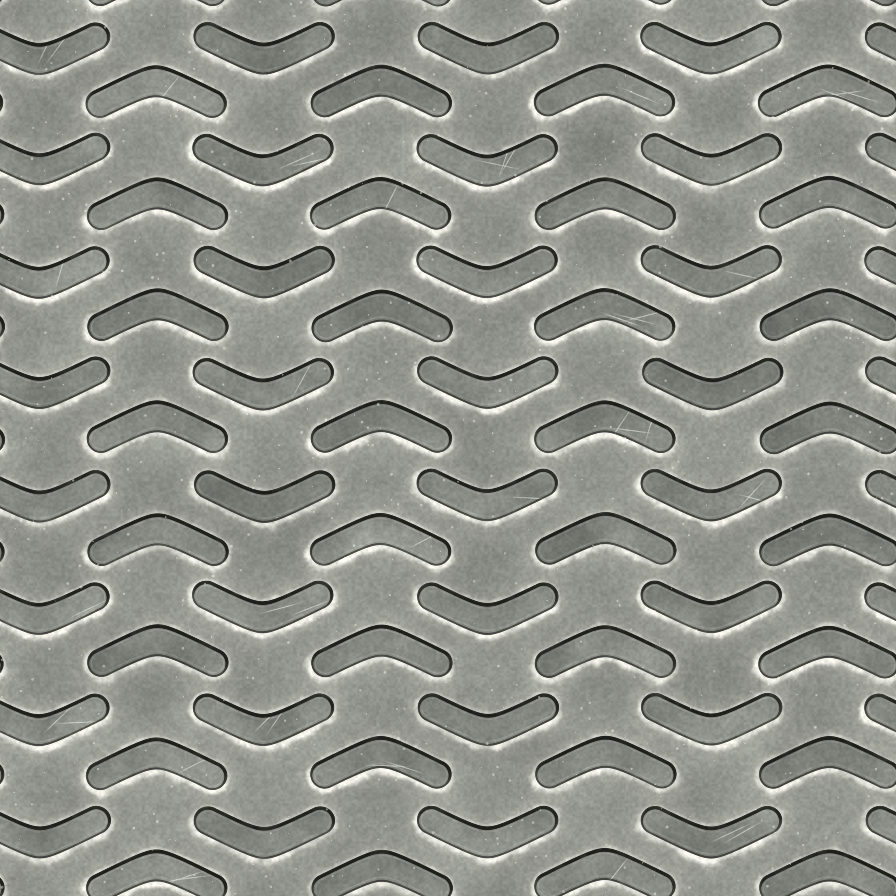
Reproduce this texture procedurally as a Shadertoy shader.

```glsl
// Worn grey metal plate pressed with rows of bent slots: 4 columns by 8 rows of
// V shapes interleaved with as many carets. Each slot is a mirrored segment
// distance, shaded by its edge normal; wrapped noise adds grain, chips and scratches.

const vec2 REPEATS = vec2(4.0, 8.0);
const vec2 PITCH = vec2(1.0, 0.5);        // slot spacing, in column widths
const vec2 ARM_END = vec2(0.258, -0.131); // centre of the rounded tip
const float RADIUS = 0.061;
const float BEND = 0.062;                 // softness of the middle corner

const vec3 PLATE = vec3(0.545, 0.555, 0.527);
const vec3 FLOOR = vec3(0.52, 0.53, 0.503);
const vec3 SHINE = vec3(0.96, 0.96, 0.925);
const vec3 GROOVE = vec3(0.1, 0.1, 0.085);

float hash(vec2 p) {
    vec3 q = fract(vec3(p.xyx) * 0.1031);
    q += dot(q, q.yzx + 33.33);
    return fract((q.x + q.y) * q.z);
}

// Value noise that wraps after freq lattice steps
float noise(vec2 uv, float freq) {
    vec2 p = uv * freq, i = floor(p), f = fract(p);
    f = f * f * (3.0 - 2.0 * f);
    vec2 a = mod(i, freq), b = mod(i + 1.0, freq);
    return mix(mix(hash(a), hash(vec2(b.x, a.y)), f.x),
               mix(hash(vec2(a.x, b.y)), hash(b), f.x), f.y);
}

float fbm(vec2 uv, float freq) {
    float sum = 0.0, amp = 0.5;
    for (int i = 0; i < 4; i++) {
        sum += amp * noise(uv, freq);
        freq *= 2.0;
        amp *= 0.5;
    }
    return sum / 0.9375;
}

float stroke(float d, float halfWidth, float px) {
    return 1.0 - smoothstep(halfWidth - px * 0.5, halfWidth + px * 0.5, abs(d));
}

// Signed distance to a caret; flip = -1 turns it into a V
float slotDistance(vec2 p, float flip) {
    p = vec2(sqrt(p.x * p.x + BEND * BEND), p.y * flip - 0.078);
    float t = clamp(dot(p, ARM_END) / dot(ARM_END, ARM_END), 0.0, 1.0);
    return length(p - ARM_END * t) - RADIUS;
}

// Fine straight scratches
float scratches(vec2 p, vec2 id, float px) {
    float mark = 0.0;
    for (float i = 0.0; i < 3.0; i++) {
        float h = hash(id + i * 7.3 + 2.0), k = hash(id * 1.7 + i * 3.1 + 11.0);
        float angle = mix(-0.4, 1.3, h);
        vec2 along = vec2(cos(angle), sin(angle));
        vec2 q = p - vec2(k - 0.5, (h - 0.5) * 0.1) * 0.45;
        float fade = 1.0 - smoothstep(0.02, 0.12, abs(dot(q, along)));
        float across = dot(q, vec2(-along.y, along.x));
        mark += stroke(across, 0.0025, px) * fade * step(0.55, k);
    }
    return min(mark, 1.0);
}

// Lays one lattice of slots over the plate
vec3 addSlots(vec3 color, vec2 uv, vec2 origin, float flip, float px) {
    vec2 q = uv * REPEATS.x - origin;
    vec2 cell = floor(q / PITCH + 0.5);
    vec2 id = mod(cell, REPEATS) + (flip + 2.0) * 17.0;
    float wear = hash(id);
    vec2 p = q - cell * PITCH + (vec2(wear, hash(id + 5.0)) - 0.5) * 0.01;

    float d = slotDistance(p, flip), e = 0.004;
    vec2 slope = vec2(slotDistance(p + vec2(e, 0.0), flip), slotDistance(p + vec2(0.0, e), flip)) - d;
    vec2 normal = slope / max(length(slope), 0.0001);
    float shadeSide = smoothstep(-0.7, 0.8, dot(normal, vec2(0.35, 0.93)));

    // Polished lip: a tight bright rim inside a faint ragged glow
    float ragged = fbm(uv, 72.0);
    float outside = max(d - 0.006, 0.0);
    float rimWidth = mix(0.021, 0.012, shadeSide) * (0.4 + 1.2 * ragged);
    float rim = exp(-pow(outside / rimWidth, 2.0)) * mix(0.9, 0.5, shadeSide);
    float glow = exp(-outside / 0.034) * mix(0.42, 0.25, shadeSide);
    float lip = max(rim, glow) * (0.45 + 1.1 * ragged) * mix(0.85, 1.15, wear);
    color = mix(color, SHINE, clamp(lip, 0.0, 1.0));

    // Recessed floor with stains, upper shadow, lower sheen and scratches
    float stain = fbm(uv, 20.0) - 0.5;
    vec3 bed = FLOOR * (1.0 + 0.4 * stain + 0.12 * (wear - 0.5) + 0.1 * p.x);
    bed *= 1.0 - 0.22 * shadeSide * exp(min(d, 0.0) / 0.014);
    bed = mix(bed, SHINE, 0.28 * ragged * stroke(d + 0.017, 0.003, px * 1.5));
    bed = mix(bed, SHINE, 0.5 * scratches(p, id, px) * step(0.55, wear));
    color = mix(color, bed, 1.0 - smoothstep(-px * 0.5, px * 0.5, d));

    // Dark groove line, heavier on the upper right
    float groove = stroke(d + 0.003, mix(0.0043, 0.0075, shadeSide), px);
    return mix(color, GROOVE, groove * mix(0.62, 0.95, shadeSide) * min(0.7 + 0.6 * ragged, 1.0));
}

// Tiny bright chips scattered on a jittered grid
float chips(vec2 uv, float freq, float density) {
    vec2 i = floor(uv * freq);
    vec2 offset = vec2(hash(i + 31.0), hash(i + 57.0)) * 0.5 + 0.25;
    float size = 0.1 + 0.25 * hash(i + 83.0);
    float dotMask = 1.0 - smoothstep(size * 0.4, size, length(fract(uv * freq) - offset));
    return dotMask * step(1.0 - density, hash(i));
}

void mainImage(out vec4 fragColor, in vec2 fragCoord) {
    vec2 uv = fragCoord / iResolution.xy;
    float px = REPEATS.x / min(iResolution.x, iResolution.y);

    float cloud = fbm(uv, 12.0) - 0.5;
    vec3 color = PLATE * (1.0 + 0.24 * cloud);
    color = addSlots(color, uv, vec2(0.176, 0.286), -1.0, px);
    color = addSlots(color, uv, vec2(0.701, 0.091), 1.0, px);

    // Surface chips and fine grain
    color = mix(color, SHINE, 0.45 * chips(uv, 150.0, 0.03 + 0.05 * max(cloud, 0.0)));
    color *= 1.0 + 0.1 * (noise(uv, 256.0) - 0.5) + 0.1 * (noise(uv, 420.0) - 0.5);
    fragColor = vec4(clamp(color, 0.0, 1.0), 1.0);
}
```
